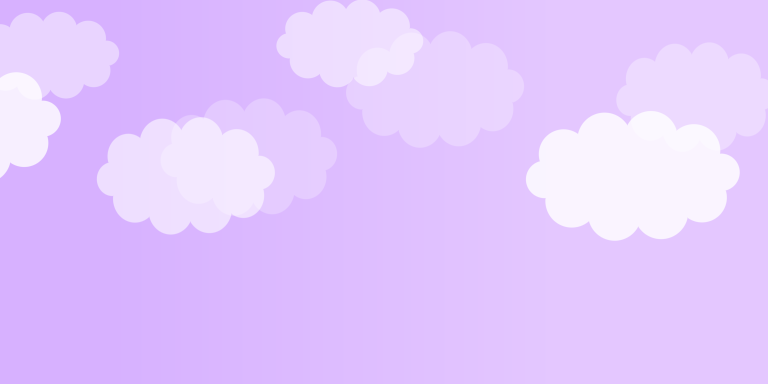
Write a Shadertoy shader that draws this background.

```glsl
// Translucent scalloped clouds float over a flat lilac sky.
// Each cloud is an ellipse ringed by circular lobes, stretched to its own size;
// white layers blend so that overlapping clouds grow brighter.

#define SKY_LEFT vec3(0.842, 0.695, 1.0)
#define SKY_RIGHT vec3(0.893, 0.780, 1.0)
#define SKY_RAMP vec2(0.15, 0.72)
#define CLOUD_COLOR vec3(1.0)
#define CORE_RADII vec2(0.90, 0.47)
#define LOBE_COUNT 10
#define LOBE_BULGE 0.155
#define LOBE_PHASE 0.384
#define LOBE_WARP 0.10
#define CLOUD_ASPECT 0.593

const int CLOUD_COUNT = 8;

// Centre and half size, in units of the canvas height
const vec4 CLOUDS[CLOUD_COUNT] = vec4[](
    vec4(1.812, 0.747, 0.209, 0.141),
    vec4(1.648, 0.542, 0.281, 0.167),
    vec4(0.122, 0.855, 0.190, 0.113),
    vec4(-0.112, 0.682, 0.273, 0.161),
    vec4(0.648, 0.591, 0.232, 0.151),
    vec4(0.484, 0.542, 0.234, 0.151),
    vec4(1.133, 0.767, 0.234, 0.150),
    vec4(0.911, 0.887, 0.193, 0.113));

const float OPACITY[CLOUD_COUNT] = float[](
    0.34, 0.80, 0.45, 0.80, 0.26, 0.58, 0.28, 0.50);

// Notch between two lobes; the warp widens the lobes at the sides
vec2 notch(int i) {
    float t = LOBE_PHASE + 6.28319 * float(i) / float(LOBE_COUNT);
    t += LOBE_WARP * sin(2.0 * t);
    return CORE_RADII * vec2(cos(t), sin(t));
}

// Approximate distance to a cloud of half width 1
float cloudDistance(vec2 p) {
    float d = (length(p / CORE_RADII) - 1.0) * CORE_RADII.y;
    vec2 a = notch(0);
    for (int i = 1; i <= LOBE_COUNT; i++) {
        vec2 b = notch(i);
        vec2 chord = b - a;
        vec2 outward = normalize(vec2(chord.y, -chord.x));
        // Circle through both notches, rising LOBE_BULGE above the chord
        float radius = (0.25 * dot(chord, chord) + LOBE_BULGE * LOBE_BULGE)
                     / (2.0 * LOBE_BULGE);
        vec2 center = 0.5 * (a + b) + outward * (LOBE_BULGE - radius);
        d = min(d, length(p - center) - radius);
        a = b;
    }
    return d;
}

void mainImage(out vec4 fragColor, in vec2 fragCoord) {
    vec2 p = fragCoord / iResolution.y;
    float pixel = 1.0 / iResolution.y;

    // Sky: a sideways ramp between two flat ends
    float across = fragCoord.x / iResolution.x;
    float ramp = clamp((across - SKY_RAMP.x) / (SKY_RAMP.y - SKY_RAMP.x), 0.0, 1.0);
    vec3 color = mix(SKY_LEFT, SKY_RIGHT, ramp);

    // Clouds, from back to front
    for (int i = 0; i < CLOUD_COUNT; i++) {
        vec4 cloud = CLOUDS[i];
        vec2 q = (p - cloud.xy) / cloud.zw * vec2(1.0, CLOUD_ASPECT);
        float d = cloudDistance(q) * cloud.z;
        float coverage = 1.0 - smoothstep(-0.7 * pixel, 0.7 * pixel, d);
        color = mix(color, CLOUD_COLOR, OPACITY[i] * coverage);
    }

    fragColor = vec4(color, 1.0);
}
```
